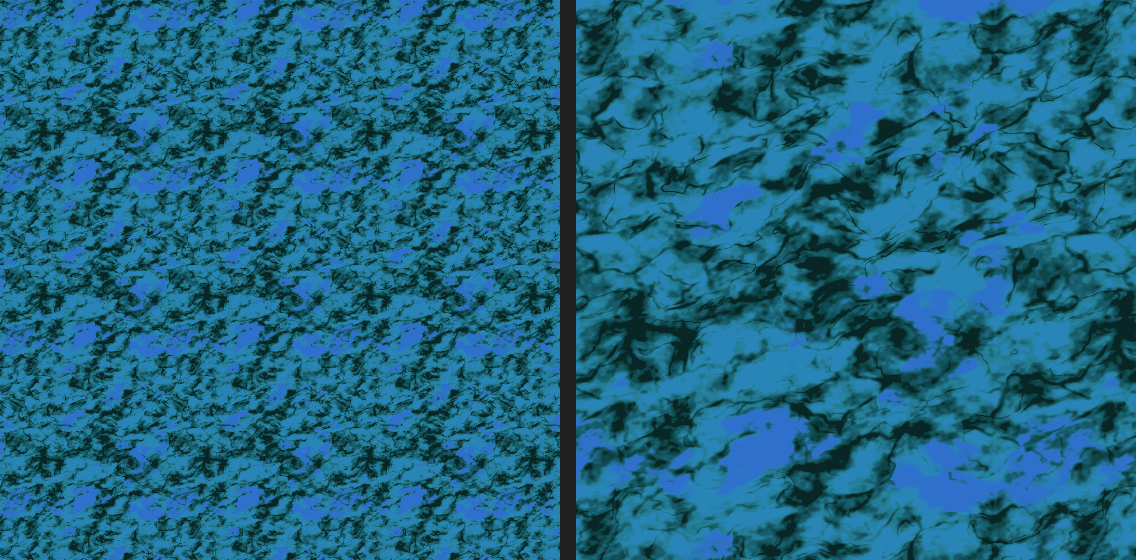
Left: the whole. Right: its middle third, enlarged.
This pattern is drawn by a WebGL 1 fragment shader. Its source:

```glsl
precision highp float;
uniform vec2 u_resolution;

const float REPEATS = 3.43;        // tiles across and down
const float WARP = 0.09;           // bending of the rock plates
const float COARSE_GAIN = 0.95;
const float GRAIN_GAIN = 1.95;
const float SPECKLE_GAIN = 0.22;
const float PLATE_GAIN = 0.34;
const float CRACK_DEPTH = 0.46;
const float HOLLOW_DEPTH = 0.12;
const float BASE_TONE = 0.60;
const float SEAM_WIDTH = 0.008;
const float SEAM_GAIN = 0.1;
const float TAU = 6.28319;

const vec3 BLACK_TEAL = vec3(0.03, 0.15, 0.15);
const vec3 DEEP_TEAL = vec3(0.05, 0.27, 0.28);
const vec3 MID_TEAL = vec3(0.09, 0.36, 0.42);
const vec3 PALE_TEAL = vec3(0.14, 0.49, 0.58);
const vec3 SKY_BLUE = vec3(0.16, 0.52, 0.72);
const vec3 VIVID_BLUE = vec3(0.18, 0.44, 0.80);

float hash(vec3 p) {
  p = fract(p * 0.1031);
  p += dot(p, p.zyx + 31.32);
  return fract((p.x + p.y) * p.z);
}

// Sheared lattice that still closes on the unit tile.
vec2 toLattice(vec2 t, vec2 cells, float shear) {
  return vec2(t.x * cells.x, t.y * cells.y + shear * t.x);
}

vec2 wrapCell(vec2 c, vec2 cells, float shear) {
  float turn = floor((c.x + 0.5) / cells.x);
  return vec2(c.x - turn * cells.x, mod(c.y - turn * shear + 0.5, cells.y) - 0.5);
}

float corner(vec2 c, vec2 cells, float shear, float seed) {
  return hash(vec3(floor(wrapCell(c, cells, shear) + 0.5), seed));
}

float noise(vec2 t, vec2 cells, float shear, float seed) {
  vec2 p = toLattice(t, cells, shear);
  vec2 c = floor(p);
  vec2 f = p - c;
  f = f * f * (3.0 - 2.0 * f);
  float low = mix(corner(c, cells, shear, seed),
                  corner(c + vec2(1.0, 0.0), cells, shear, seed), f.x);
  float high = mix(corner(c + vec2(0.0, 1.0), cells, shear, seed),
                   corner(c + vec2(1.0, 1.0), cells, shear, seed), f.x);
  return mix(low, high, f.y);
}

float fbm(vec2 t, vec2 cells, float shear, float seed) {
  float sum = 0.0;
  float weight = 0.533;
  for (int i = 0; i < 4; i++) {
    sum += weight * noise(t, cells, shear, seed + float(i));
    cells *= 2.0;
    shear *= 2.0;
    weight *= 0.5;
  }
  return sum;
}

// x: gap to the nearest plate border, y: random tone of the plate.
vec2 plates(vec2 t, vec2 cells, float shear, float seed) {
  vec2 p = toLattice(t, cells, shear);
  vec2 base = floor(p);
  float nearest = 9.0;
  float second = 9.0;
  float tone = 0.0;
  for (int j = -1; j <= 1; j++) {
    for (int i = -1; i <= 1; i++) {
      vec2 c = base + vec2(float(i), float(j));
      vec2 site = c + vec2(corner(c, cells, shear, seed),
                           corner(c, cells, shear, seed + 1.0));
      float d = distance(p, site);
      second = min(second, max(d, nearest));
      if (d < nearest) {
        nearest = d;
        tone = corner(c, cells, shear, seed + 2.0);
      }
    }
  }
  return vec2(second - nearest, tone);
}

float line(float d, float width) {
  return 1.0 - smoothstep(0.0, width, d);
}

vec3 rockColour(float tone) {
  vec3 colour = mix(BLACK_TEAL, DEEP_TEAL, smoothstep(0.03, 0.17, tone));
  colour = mix(colour, MID_TEAL, smoothstep(0.17, 0.37, tone));
  colour = mix(colour, PALE_TEAL, smoothstep(0.37, 0.61, tone));
  return mix(colour, SKY_BLUE, smoothstep(0.61, 0.85, tone));
}

void main() {
  // Tiles start at the top left, with y running down.
  vec2 pos = vec2(gl_FragCoord.x, u_resolution.y - gl_FragCoord.y);
  vec2 t = fract(pos / min(u_resolution.x, u_resolution.y) * REPEATS);

  vec2 bend = vec2(fbm(t, vec2(7.0, 9.0), 1.0, 3.0),
                   fbm(t, vec2(8.0, 9.0), 1.0, 13.0)) - 0.5;
  vec2 q = t + WARP * bend * vec2(1.5, 1.0);

  // Broad layout: a fine-grained middle band, hollows and blue areas.
  float band = smoothstep(0.35, 0.95, 0.5 - 0.5 * cos(TAU * (t.y - 0.01)));
  vec2 hollowWave = max(cos(TAU * (t - vec2(0.33, 0.9))), 0.0);
  float hollow = hollowWave.x * hollowWave.y;
  vec2 blueWave = 0.5 + 0.5 * cos(TAU * (t - vec2(0.85, 0.03)));
  float blue = smoothstep(0.67, 0.75,
      fbm(q, vec2(7.0, 12.0), 2.0, 23.0) + 0.15 * blueWave.x * blueWave.y);

  // Plates, wandering cracks and grain.
  vec2 plate = plates(q, vec2(7.0, 12.0), 3.0, 33.0);
  float coarse = fbm(q, vec2(8.0, 12.0), 2.0, 43.0);
  float grain = fbm(t + 0.4 * WARP * bend, vec2(22.0, 34.0), 6.0, 53.0);
  float speckle = noise(t, vec2(110.0, 120.0), 0.0, 83.0);
  float vein = fbm(q, vec2(11.0, 20.0), 4.0, 63.0);
  float broken = smoothstep(0.38, 0.56, fbm(t, vec2(13.0, 15.0), 2.0, 73.0));
  float crack = max(line(plate.x, 0.16) * broken,
                    line(abs(vein - 0.5), 0.045) * mix(0.65, 1.0, band));
  crack *= 1.0 - 0.5 * blue;

  float tone = BASE_TONE + GRAIN_GAIN * (grain - 0.5) * (1.0 - 0.3 * blue);
  tone += SPECKLE_GAIN * (speckle - 0.5);
  tone += (COARSE_GAIN * (coarse - 0.5) + PLATE_GAIN * (plate.y - 0.5)) * (1.0 - 0.45 * band);
  tone += 0.12 * blue - HOLLOW_DEPTH * hollow - 0.03 * band - CRACK_DEPTH * crack;

  // Faint seams where tiles meet.
  vec2 edge = min(t, 1.0 - t);
  tone += SEAM_GAIN * line(min(edge.x, edge.y), SEAM_WIDTH);

  vec3 colour = rockColour(tone);
  colour = mix(colour, VIVID_BLUE, blue * smoothstep(0.35, 0.65, tone));
  gl_FragColor = vec4(colour, 1.0);
}
```
